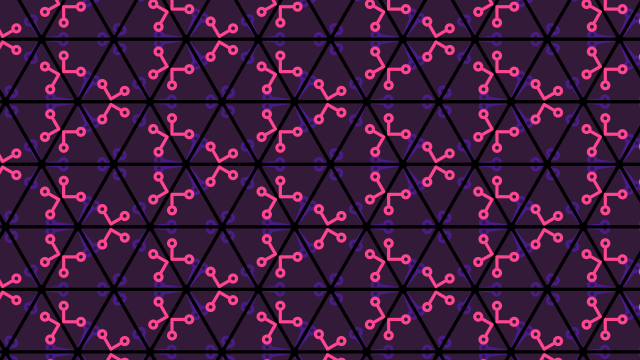
Write a Shadertoy shader that draws this pattern.

```glsl
// Mirrored triangle grid with pink ring-tipped branches and violet sprigs at the corners.
#define SIDE 0.2006
#define ORIGIN vec2(-0.071, -0.130)
#define LINE_HALF 0.023
#define HUB_RADIUS 0.062
#define ARM_HALF 0.022
#define RING_RADIUS 0.048
#define RING_HALF 0.022
#define GROUND vec3(0.20, 0.10, 0.22)
#define VIOLET vec3(0.29, 0.11, 0.53)
#define PINK vec3(1.0, 0.28, 0.57)
#define BLACK vec3(0.005, 0.0, 0.005)

const float TRI_HEIGHT = 0.8660254;
const vec2 CORNER_A = vec2(0.0);
const vec2 CORNER_B = vec2(1.0, 0.0);
const vec2 CORNER_C = vec2(0.5, TRI_HEIGHT);

// Folds the plane into one triangle; returns the weights of corners A, B, C.
vec3 foldToTriangle(vec2 p) {
    float row = p.y / TRI_HEIGHT;
    vec2 skewed = vec2(p.x - 0.5 * row, row);
    vec2 cell = floor(skewed);
    vec2 f = skewed - cell;
    float s = f.x + f.y;
    vec3 w = s < 1.0 ? vec3(1.0 - s, f) : vec3(s - 1.0, 1.0 - f.yx);
    // Corner kinds cycle in threes, so neighbours mirror each other.
    float kind = mod(cell.x + 2.0 * cell.y, 3.0);
    return kind < 0.5 ? w : (kind < 1.5 ? w.zxy : w.yzx);
}

float segmentDistance(vec2 p, vec2 a, vec2 b) {
    vec2 ab = b - a;
    return length(p - a - ab * clamp(dot(p - a, ab) / dot(ab, ab), 0.0, 1.0));
}

// An arm from root to tip, ending in an open ring.
float ringArm(vec2 p, vec2 root, vec2 tip) {
    float toTip = length(p - tip);
    float ring = abs(toTip - RING_RADIUS) - RING_HALF;
    float arm = segmentDistance(p, root, tip) - ARM_HALF;
    return min(ring, max(arm, RING_RADIUS - toTip));
}

float coverage(float d, float pixel) {
    return clamp(0.5 - d / pixel, 0.0, 1.0);
}

void mainImage(out vec4 fragColor, in vec2 fragCoord) {
    vec2 p = (fragCoord - 0.5 * iResolution.xy) / iResolution.y;
    float pixel = 1.0 / (iResolution.y * SIDE);
    vec3 w = foldToTriangle((p - ORIGIN) / SIDE);
    vec2 q = w.y * CORNER_B + w.z * CORNER_C;

    // Sprigs reaching out from each corner
    float sprigs = ringArm(q, CORNER_A, vec2(0.240, 0.296));
    sprigs = min(sprigs, ringArm(q, CORNER_B, vec2(0.824, 0.245)));
    sprigs = min(sprigs, ringArm(q, CORNER_C, vec2(0.554, 0.712)));

    // Grid lines and hubs
    float grid = TRI_HEIGHT * min(w.x, min(w.y, w.z)) - LINE_HALF;
    float corner = min(length(q), min(length(q - CORNER_B), length(q - CORNER_C)));
    grid = min(grid, corner - HUB_RADIUS);

    // Right-angled branch beside edge AB
    vec2 elbow = vec2(0.459, 0.039);
    float branch = min(ringArm(q, elbow, vec2(0.650, 0.150)),
                       ringArm(q, elbow, vec2(0.339, 0.245)));

    vec3 color = mix(GROUND, VIOLET, coverage(sprigs, pixel));
    color = mix(color, BLACK, coverage(grid, pixel));
    color = mix(color, PINK, coverage(branch, pixel));
    fragColor = vec4(color, 1.0);
}
```
